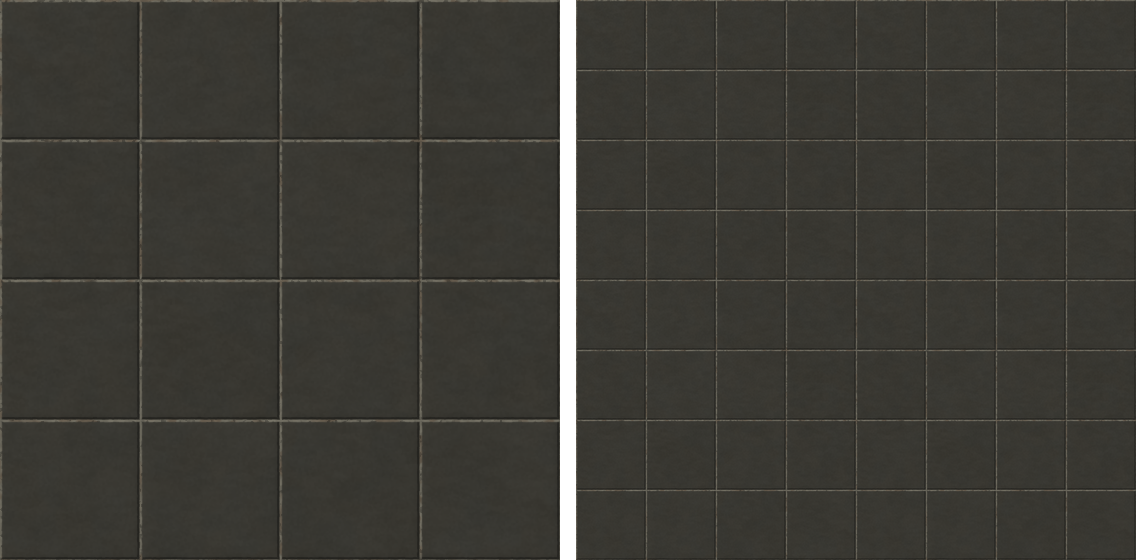
Left, the tile; right, the same tile 2 across and 2 down.
Write a WebGL 2 fragment shader that draws this texture.

```glsl
#version 300 es
precision highp float;
// Four by four dark olive-grey stone tiles with thin, worn, bevelled pale joints.
uniform vec2 u_resolution;
out vec4 fragColor;

float hash(vec2 p) {
    vec3 q = fract(p.xyx * vec3(0.1031, 0.1030, 0.0973));
    q += dot(q, q.yzx + 33.33);
    return fract((q.x + q.y) * q.z);
}

// Soft cellular noise that wraps after "period" cells
float cells(vec2 uv, vec2 period) {
    vec2 p = uv * period, base = floor(p), f = p - base;
    float sum = 0.0, total = 0.0;
    for (int y = -1; y <= 1; y++) {
        for (int x = -1; x <= 1; x++) {
            vec2 o = vec2(x, y);
            vec2 id = mod(base + o, period);
            vec2 r = o + vec2(hash(id + 11.7), hash(id + 47.3)) - f;
            float w = exp(-6.0 * dot(r, r));
            sum += w * hash(id + 5.1);
            total += w;
        }
    }
    return sum / total;
}

void main() {
    vec2 uv = gl_FragCoord.xy / u_resolution;
    vec2 soft = max(vec2(0.006), 3.0 / u_resolution);

    // Signed offset from the nearest joint: positive to the right and downward
    vec2 grid = uv * 4.0;
    vec2 d = (grid - round(grid)) * vec2(1.0, -1.0);
    vec2 tile = mod(floor(grid), 4.0);
    float chips = cells(uv, vec2(192.0));
    d += (chips - 0.5) * 0.004;

    // Stone body: faint clouds, horizontal streaks and fine grain
    float clouds = cells(uv, vec2(18.0)) - 0.5;
    float streaks = cells(uv, vec2(44.0, 88.0)) - 0.5;
    float grain = cells(uv, vec2(230.0)) - 0.5;
    float tone = 0.010 * clouds + 0.012 * streaks + 0.012 * grain;
    tone += 0.006 * (hash(tile + 3.0) - 0.5);
    vec3 color = vec3(0.222, 0.217, 0.194) + tone;
    color += vec3(0.006, 0.0, -0.005) * (cells(uv, vec2(30.0)) - 0.5);

    // Bevel: glow after each joint, shade and a dark crease before it
    vec2 glow = step(0.0, d) * exp(-abs(d) / 0.022);
    vec2 shade = step(d, vec2(0.0)) * exp(-abs(d) / 0.024);
    vec2 crease = 1.0 - smoothstep(vec2(0.002), 0.006 + soft, abs(d + 0.013));
    color += 0.025 * max(glow.x, glow.y);
    color *= 1.0 - 0.14 * max(shade.x, shade.y);
    color *= 1.0 - 0.28 * max(crease.x, crease.y);

    // Pale joint with brown stains and small dark gaps
    vec2 line = smoothstep(-0.003 - soft, -0.003 + soft, d)
              * (1.0 - smoothstep(0.013 - soft, 0.015 + soft, d));
    float stain = smoothstep(0.45, 0.85, cells(uv, vec2(56.0)));
    float gaps = smoothstep(0.62, 0.9, chips);
    vec3 joint = mix(vec3(0.435, 0.422, 0.375), vec3(0.390, 0.350, 0.295), stain);
    joint *= 0.93 + 0.16 * cells(uv, vec2(120.0)) - 0.25 * gaps;
    color = mix(color, joint, max(line.x * 0.92, line.y));

    fragColor = vec4(color, 1.0);
}
```
